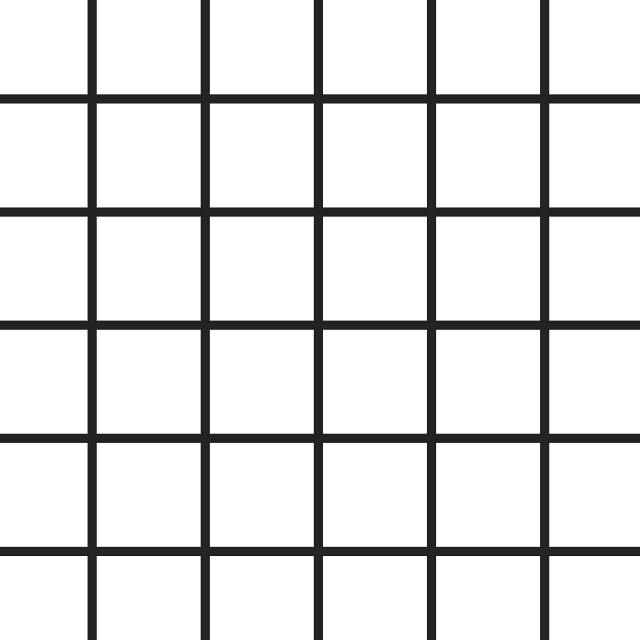
Write a Shadertoy shader that draws this pattern.

```glsl
#define PITCH 0.17676
#define CROSSING vec2(0.4975, 0.4919)
#define LINE_WIDTH 0.0143
#define RIM_WIDTH 0.0016
#define RIM_SHADE 0.045
#define TONE_DRIFT 0.012
#define PAPER vec3(1.0)
#define INK vec3(0.14)

float hash(float n) {
    return fract(sin(n * 12.9898) * 43758.5453);
}

// Distance to the nearest line centre on each axis
vec2 lineDistance(vec2 p) {
    vec2 cell = (p - CROSSING) / PITCH;
    return abs(cell - round(cell)) * PITCH;
}

// Box-filtered coverage of a band with the given half width
vec2 bandCoverage(vec2 dist, float halfWidth, float pixel) {
    return clamp((halfWidth - dist) / pixel + 0.5, 0.0, 1.0);
}

void mainImage(out vec4 fragColor, in vec2 fragCoord) {
    float pixel = 1.0 / iResolution.y;
    vec2 p = fragCoord * pixel;
    vec2 dist = lineDistance(p);

    // Vertical and horizontal lines joined into one grid
    vec2 lines = bandCoverage(dist, 0.5 * LINE_WIDTH, pixel);
    float grid = max(lines.x, lines.y);

    // Slightly darker rim just inside the line edges
    vec2 cores = bandCoverage(dist, 0.5 * LINE_WIDTH - RIM_WIDTH, pixel);
    float rim = 1.0 - max(cores.x, cores.y);

    // Faint tone change from one horizontal line to the next
    float row = round((p.y - CROSSING.y) / PITCH);
    float drift = (hash(row + 7.0) - 0.5) * TONE_DRIFT * lines.y;

    vec3 ink = INK + drift - RIM_SHADE * rim;
    fragColor = vec4(mix(PAPER, ink, grid), 1.0);
}
```
